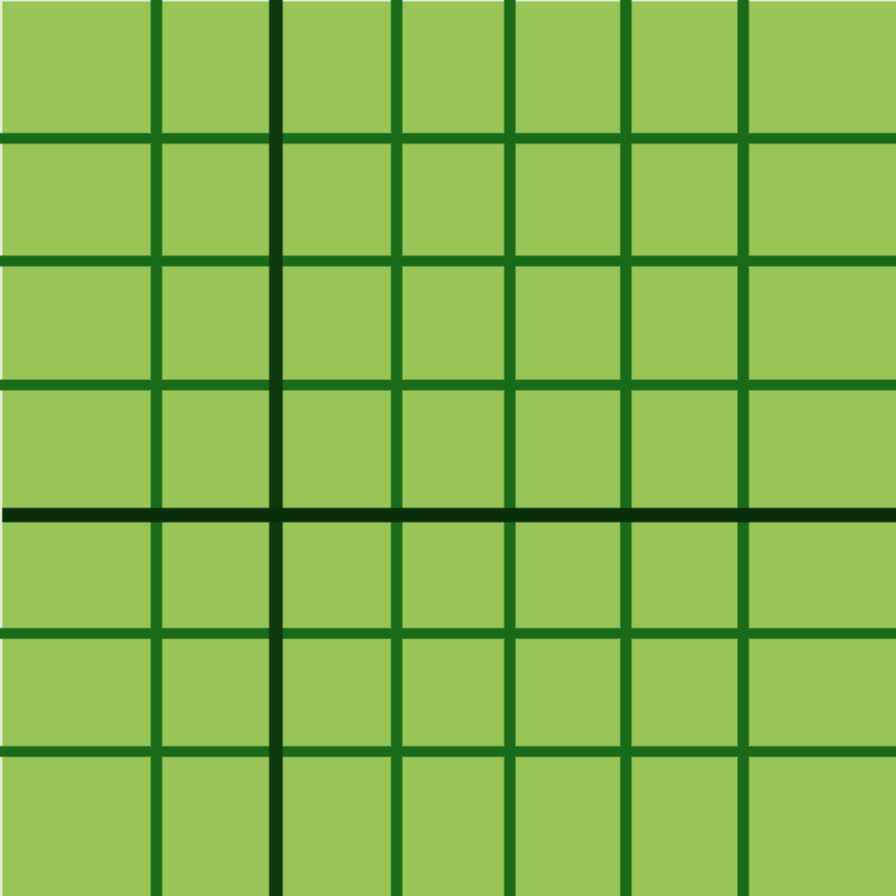
This pattern is drawn by a three.js fragment shader. Its source:

```glsl
// Green sheet ruled by six upright and six level lines, one of each darker.
// Lines are evenly stepped, with a smooth bell-shaped drift in their spacing;
// each is a distance band. A thin pale rim shows at the left and top edges.

varying vec2 vUv;

const int LINES = 6;
const vec2 FIRST = vec2(0.1745, 0.1615);       // first line on each axis
const vec2 STEP = vec2(0.1310, 0.1368);        // even spacing
const vec2 DRIFT = vec2(0.0063, -0.0107);      // largest shift from even spacing
const vec2 DRIFT_CENTER = vec2(1.90, 1.76);    // line index where drift peaks
const vec2 DRIFT_FALLOFF = vec2(1.18, 1.23);
const vec2 DARK_INDEX = vec2(1.0, 2.0);        // which line is dark on each axis
const vec2 LINE_WIDTH = vec2(0.0128, 0.0120);
const vec2 DARK_WIDTH = vec2(0.0152, 0.0160);
const vec2 RIM = vec2(0.0026, 0.0016);         // left and top rim thickness
const float SOFTNESS = 0.0014;

const vec3 FILL = vec3(0.600, 0.770, 0.340);
const vec3 LINE_GREEN = vec3(0.100, 0.420, 0.100);
const vec3 DARK_UPRIGHT = vec3(0.060, 0.220, 0.055);
const vec3 DARK_LEVEL = vec3(0.040, 0.180, 0.045);
const vec3 RIM_COLOR = vec3(0.900, 0.940, 0.840);

// Line centre on both axes for one index
vec2 lineCenter(vec2 index) {
  vec2 d = index - DRIFT_CENTER;
  return FIRST + STEP * index + DRIFT * exp(-DRIFT_FALLOFF * d * d);
}

// Soft coverage of a band on each axis
vec2 band(vec2 p, vec2 center, vec2 width) {
  vec2 d = abs(p - center) - 0.5 * width;
  return 1.0 - smoothstep(vec2(-SOFTNESS), vec2(SOFTNESS), d);
}

void main() {
  // Ordinary lines
  vec2 green = vec2(0.0);
  for (int i = 0; i < LINES; i++) {
    vec2 index = vec2(float(i));
    vec2 ordinary = step(vec2(0.5), abs(index - DARK_INDEX));
    green = max(green, ordinary * band(vUv, lineCenter(index), LINE_WIDTH));
  }

  // Dark pair
  vec2 dark = band(vUv, lineCenter(DARK_INDEX), DARK_WIDTH);

  // Pale rim, left and top
  vec2 rimDistance = vec2(vUv.x, 1.0 - vUv.y) - RIM;
  vec2 rim = 1.0 - smoothstep(vec2(-SOFTNESS), vec2(SOFTNESS), rimDistance);

  // The dark level line stops at the left rim
  dark.y *= 1.0 - rim.x;

  vec3 color = mix(FILL, RIM_COLOR, max(rim.x, rim.y));
  color = mix(color, LINE_GREEN, max(green.x, green.y));
  color = mix(color, DARK_UPRIGHT, dark.x);
  color = mix(color, DARK_LEVEL, dark.y);
  gl_FragColor = vec4(color, 1.0);
}
```
